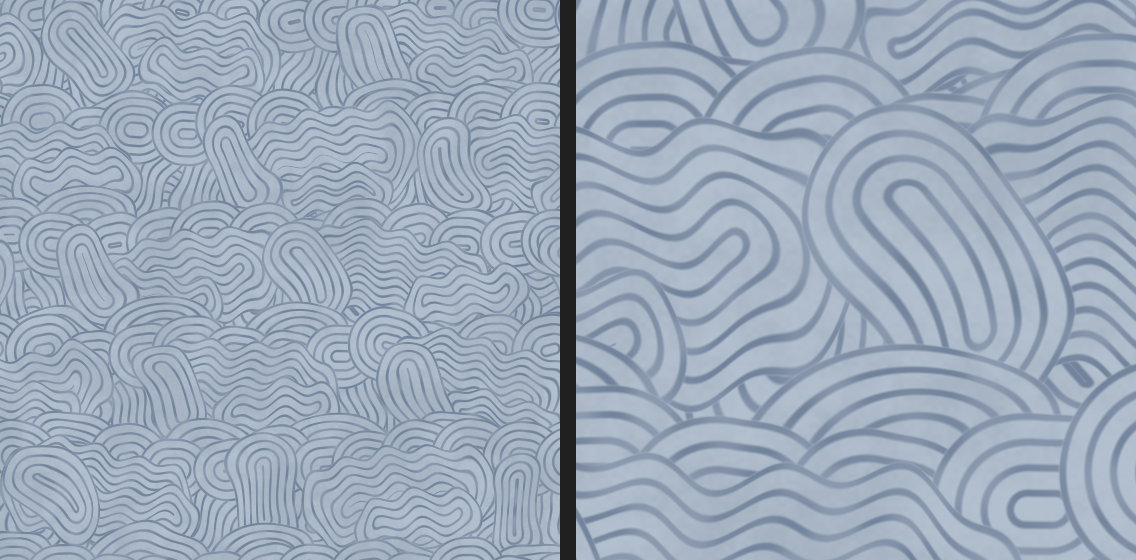
Left: the whole. Right: its middle third, enlarged.
A WebGL 1 fragment shader for this pattern:

```glsl
precision highp float;
uniform vec2 u_resolution;

const vec3 GROUND_DIM = vec3(0.645, 0.695, 0.758);
const vec3 GROUND_LIT = vec3(0.700, 0.750, 0.808);
const vec3 INK_DEEP = vec3(0.445, 0.515, 0.608);
const vec3 INK_PALE = vec3(0.545, 0.600, 0.685);

const float SPACING = 0.0158;
const float LINE_WIDTH = 0.0043;
const float ROW_HEIGHT = 0.2;
const float CLOUD_PITCH = 0.46;

float hash(vec2 p) {
  return fract(sin(dot(p, vec2(127.1, 311.7))) * 43758.5453);
}

float noise(vec2 p) {
  vec2 i = floor(p);
  vec2 f = fract(p);
  f = f * f * (3.0 - 2.0 * f);
  return mix(mix(hash(i), hash(i + vec2(1.0, 0.0)), f.x),
             mix(hash(i + vec2(0.0, 1.0)), hash(i + vec2(1.0, 1.0)), f.x), f.y);
}

vec2 rotate(vec2 p, float angle) {
  float c = cos(angle);
  float s = sin(angle);
  return vec2(c * p.x + s * p.y, c * p.y - s * p.x);
}

float capsule(vec2 p, float halfLength) {
  p.x -= clamp(p.x, -halfLength, halfLength);
  return length(p);
}

// Evenly spaced lines, the first lying just inside depth zero
float stripe(float depth, float spacing, float soft) {
  float phase = (depth - 0.5 * LINE_WIDTH) / spacing;
  float dist = abs(fract(phase + 0.5) - 0.5) * spacing;
  return 1.0 - smoothstep(-soft, soft, dist - 0.5 * LINE_WIDTH);
}

// One row of overlapping lobes; size = half length, radius; wave = height, frequency
float paintLobes(float ink, vec2 p, float pitch, vec2 size, float tilt,
                 vec2 wave, float seed, float soft) {
  float home = floor(p.x / pitch);
  for (int k = -1; k <= 1; k++) {
    float id = home + float(k);
    float a = hash(vec2(id, seed));
    float b = hash(vec2(id + 17.0, seed));
    vec2 q = p - vec2((id + 0.5 + 0.24 * (a - 0.5)) * pitch, 0.03 * (b - 0.5));
    q = rotate(q, tilt + 0.5 * (a - 0.5));
    float drift = 0.8 * sin(q.y * 25.0 + 6.28 * a);
    q.y += wave.x * sin(q.x * wave.y + 6.28 * b + drift);
    q.y += 0.7 * wave.x * sin(q.x * wave.y * 0.43 + 6.28 * a);
    float depth = size.y * (0.86 + 0.28 * b) - capsule(q, size.x);
    float lines = stripe(depth, SPACING * (0.92 + 0.2 * a), soft);
    ink = mix(ink, lines, smoothstep(-soft, soft, depth));
  }
  return ink;
}

// Swirls, arches, broad clouds, inner waves and curls, back to front
float paintGroup(float ink, vec2 p, float row, float soft) {
  float seed = row * 7.31;
  float lean = hash(vec2(row, 4.0)) < 0.5 ? 1.0 : -1.0;
  p.x += row * 0.19 + 0.1 * hash(vec2(row, 9.0));
  ink = paintLobes(ink, p, 0.23, vec2(0.05, 0.105), lean,
                   vec2(0.006, 62.0), seed + 1.0, soft);
  ink = paintLobes(ink, p - vec2(0.0, 0.07), 0.09, vec2(0.008, 0.061), 0.0,
                   vec2(0.002, 40.0), seed + 2.0, soft);
  ink = paintLobes(ink, p, CLOUD_PITCH, vec2(0.09, 0.078), 0.0,
                   vec2(0.0075, 84.0), seed + 3.0, soft);
  ink = paintLobes(ink, p - vec2(0.03, -0.035), CLOUD_PITCH, vec2(0.07, 0.043), 0.0,
                   vec2(0.008, 82.0), seed + 4.0, soft);
  return paintLobes(ink, p - vec2(-0.17, 0.01), CLOUD_PITCH, vec2(0.045, 0.056), -1.05,
                    vec2(0.014, 28.0), seed + 5.0, soft);
}

void main() {
  float scale = min(u_resolution.x, u_resolution.y);
  vec2 p = gl_FragCoord.xy / scale;
  float soft = max(0.0012, 0.75 / scale);

  // Lower groups overlap the ones above
  float ink = stripe(p.y + 0.008 * sin(p.x * 80.0), SPACING, soft);
  float home = floor(p.y / ROW_HEIGHT);
  for (int j = 0; j < 3; j++) {
    float row = home + 1.0 - float(j);
    vec2 local = p - vec2(0.0, (row + 0.5) * ROW_HEIGHT);
    ink = paintGroup(ink, local, row, soft);
  }

  // Mottled paper and uneven ink
  float mottle = 0.5 * noise(p * 14.0) + 0.3 * noise(p * 60.0) + 0.2 * noise(p * 300.0);
  vec3 ground = mix(GROUND_DIM, GROUND_LIT, smoothstep(0.15, 0.85, mottle));
  vec3 inkColor = mix(INK_DEEP, INK_PALE, smoothstep(0.1, 0.9, noise(p * 45.0 + 30.0)));
  gl_FragColor = vec4(mix(ground, inkColor, ink), 1.0);
}
```
